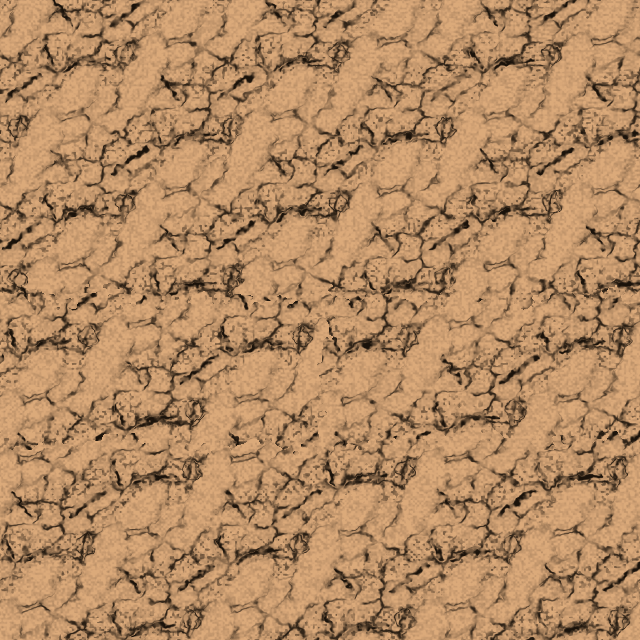
Reproduce this texture procedurally as a Shadertoy shader.

```glsl
#define TILES 3.0
#define ROW_HEIGHT 0.35
#define PLATES vec2(7.0, 3.0)
#define CRACK_WIDTH 0.0075
#define PLATE_STRETCH 0.8
#define GRAIN_CELLS 300.0
#define GRAIN_DEPTH 0.22
#define SPECKLE_DEPTH 0.42
#define RELIEF 0.14
#define LIGHT_CLAY vec3(0.86, 0.665, 0.48)
#define DARK_CRACK vec3(0.10, 0.07, 0.04)

float hash(vec2 cell) {
    return fract(sin(dot(cell, vec2(127.1, 311.7))) * 43758.5453);
}

// Value noise that wraps after the given number of cells
float noise(vec2 p, vec2 period) {
    vec2 i = floor(p), f = fract(p);
    f = f * f * (3.0 - 2.0 * f);
    vec2 a = mod(i, period), b = mod(i + 1.0, period);
    return mix(mix(hash(a), hash(vec2(b.x, a.y)), f.x),
               mix(hash(vec2(a.x, b.y)), hash(b), f.x), f.y);
}

float tileNoise(vec2 s, vec2 cells) { return noise(s * cells, cells); }

float fineNoise(vec2 p) { return noise(p, vec2(1024.0)); }

// Each row of tiles is moved half a tile sideways
vec2 toLattice(vec2 q) {
    float row = q.y / ROW_HEIGHT;
    return vec2(q.x - 0.5 * row, row);
}

vec2 fromLattice(vec2 s) { return vec2(s.x + 0.5 * s.y, s.y * ROW_HEIGHT); }

vec2 rotate(vec2 p, float angle) {
    float c = cos(angle), s = sin(angle);
    return vec2(c * p.x + s * p.y, c * p.y - s * p.x);
}

// Vector from the lattice point to the centre of a plate
vec2 plateOffset(vec2 g, vec2 cell) {
    vec2 id = mod(cell, PLATES);
    vec2 site = cell + 0.1 + 0.8 * vec2(hash(id + 3.7), hash(id + 19.3));
    return rotate(fromLattice((site - g) / PLATES), 0.7) * vec2(PLATE_STRETCH, 1.0);
}

// Distance to the nearest border between plates
float plateEdge(vec2 s) {
    vec2 g = s * PLATES, base = floor(g), nearest = vec2(9.0);
    for (int k = 0; k < 25; k++) {
        vec2 o = plateOffset(g, base + vec2(k % 5 - 2, k / 5 - 2));
        if (dot(o, o) < dot(nearest, nearest)) nearest = o;
    }
    float edge = 1.0;
    for (int k = 0; k < 25; k++) {
        vec2 o = plateOffset(g, base + vec2(k % 5 - 2, k / 5 - 2));
        vec2 gap = o - nearest;
        if (dot(gap, gap) > 1e-6)
            edge = min(edge, dot(0.5 * (o + nearest), normalize(gap)));
    }
    return edge;
}

float segment(vec2 p, vec2 a, vec2 b) {
    vec2 pa = p - a, ba = b - a;
    return length(pa - ba * clamp(dot(pa, ba) / dot(ba, ba), 0.0, 1.0));
}

// x: distance to the rim, y: shade towards the lower right
vec2 boulder(vec2 p, vec2 radius, float angle) {
    float size = min(radius.x, radius.y);
    float shade = dot(p, vec2(0.85, -0.5)) / size;
    return vec2((length(rotate(p, angle) / radius) - 1.0) * size, smoothstep(0.45, 1.1, shade));
}

float deepCracks(vec2 p) {
    float d = segment(p, vec2(-0.09, -0.03), vec2(-0.03, 0.0));
    d = min(d, segment(p, vec2(-0.03, 0.0), vec2(0.11, 0.02)));
    d = min(d, segment(p, vec2(-0.37, -0.18), vec2(-0.21, -0.05)));
    d = min(d, segment(p, vec2(0.37, -0.06), vec2(0.43, -0.16)));
    d = min(d, segment(p, vec2(0.33, -0.27), vec2(0.36, -0.36)));
    return min(d, abs(length(p - vec2(0.195, 0.04)) - 0.04) + 0.005);
}

void mainImage(out vec4 fragColor, in vec2 fragCoord) {
    vec2 p = fragCoord / iResolution.xy;

    // Three bands with crumbled borders, each with its own tile anchor
    float ragged = 0.03 * fineNoise(p * 20.0) + 0.03 * fineNoise(p * 110.0) - 0.03;
    vec2 anchor = vec2(0.130, 0.902);
    if (p.y + ragged < 0.538) anchor = vec2(p.x + ragged < 0.51 ? 0.073 : 0.573, 0.46);
    if (p.y + ragged < 0.31) anchor = vec2(0.234, 0.251);

    // Jagged warp: the coarse part repeats, the fine part does not
    vec2 q = (p - anchor) * TILES;
    vec2 s = toLattice(q), cells = vec2(14.0, 7.0);
    q += 0.026 * (vec2(tileNoise(s, cells), tileNoise(s + 0.37, cells)) - 0.5);
    q += 0.018 * (vec2(fineNoise(p * 110.0), fineNoise(p * 110.0 + 47.0)) - 0.5);
    q += 0.012 * (vec2(fineNoise(p * 240.0), fineNoise(p * 240.0 + 83.0)) - 0.5);
    s = toLattice(q);

    // Boulders and deep cracks from the surrounding tiles
    vec2 stone = vec2(1.0, 0.0);
    float deep = 1.0;
    for (int k = 0; k < 16; k++) {
        vec2 local = fromLattice(s - floor(s) - vec2(k % 4 - 1, k / 4 - 1));
        vec2 tall = boulder(local - vec2(0.28, -0.06), vec2(0.21, 0.095), 1.15);
        vec2 low = boulder(local - vec2(-0.02, -0.12), vec2(0.14, 0.08), 0.75);
        if (tall.x < stone.x) stone = tall;
        if (low.x < stone.x) stone = low;
        deep = min(deep, deepCracks(local));
    }
    float open = smoothstep(-0.02, 0.005, stone.x);

    // Cracks fade in and out along their length and crumble at the sides
    float edge = min(plateEdge(s), abs(stone.x) + 0.003);
    float aa = TILES / iResolution.y;
    float strength = open * smoothstep(0.12, 0.6, tileNoise(s + 0.21, vec2(13.0, 6.0)));
    float wear = 0.25 + 0.75 * smoothstep(0.1, 0.7, fineNoise(p * 130.0));
    float thin = 1.0 - smoothstep(0.1 * CRACK_WIDTH, CRACK_WIDTH + aa, edge);
    float thick = 1.0 - smoothstep(0.3 * CRACK_WIDTH, 1.2 * CRACK_WIDTH + aa, deep);
    float crack = max(0.85 * strength * thin, thick) * wear;
    float halo = 0.16 * strength * exp(-edge / 0.014) + 0.12 * exp(-deep / 0.015);

    // Lumps, rim shadows, grain and dark specks
    vec2 lump = vec2(12.0, 6.0);
    float relief = tileNoise(s, lump) - tileNoise(s + toLattice(vec2(-0.02, 0.02)), lump);
    float rim = (1.0 - open) * stone.y * 0.24;
    float grain = fineNoise(p * GRAIN_CELLS);
    float speck = smoothstep(0.55, 0.85, fineNoise(p * GRAIN_CELLS * 0.85 + 31.0));
    float rough = open * smoothstep(0.3, 0.75, tileNoise(s + 0.6, vec2(6.0, 3.0))) + 2.0 * rim;

    float tone = 1.07 - GRAIN_DEPTH * grain - halo - rim - RELIEF * open * max(relief, 0.0);
    tone -= SPECKLE_DEPTH * speck * min(0.12 + rough, 1.0);
    tone *= 1.0 - crack;
    fragColor = vec4(mix(DARK_CRACK, LIGHT_CLAY, clamp(tone, 0.0, 1.0)), 1.0);
}
```
